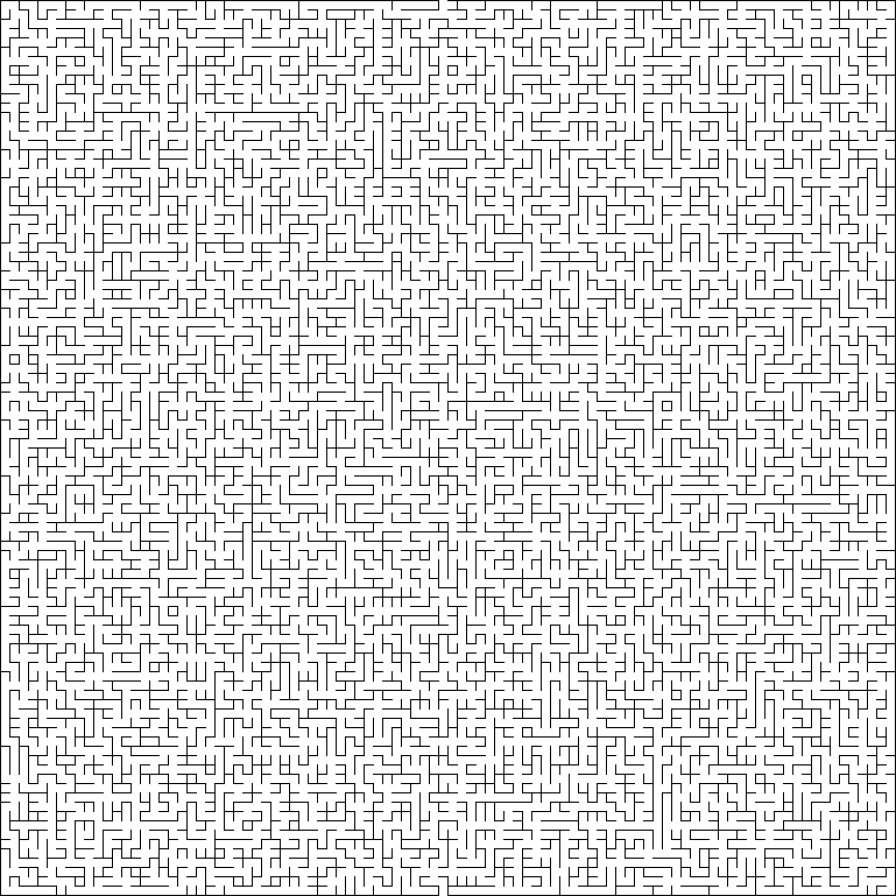
Reproduce this pattern procedurally as a WebGL 2 fragment shader.

```glsl
#version 300 es
precision highp float;
precision highp int;

uniform vec2 u_resolution;
out vec4 outColor;

const int CELLS = 96;     // maze cells along each side
const float PITCH = 8.0;  // cell size, in wall widths

uint hash(ivec2 v) {
    uint h = uint(v.x) * 0x9E37u + uint(v.y) * 0x85EBCAu + 77u;
    h = (h ^ (h >> 16)) * 0x7FEB352Du;
    h = (h ^ (h >> 15)) * 0x846CA68Bu;
    return h ^ (h >> 16);
}

ivec2 direction(uint turn) {
    int i = int(turn & 3u);
    int side = i < 2 ? 1 : -1;
    return (i & 1) == 0 ? ivec2(side, 0) : ivec2(0, side);
}

bool isInterior(ivec2 v) {
    return all(greaterThan(v, ivec2(0))) && all(lessThan(v, ivec2(CELLS)));
}

// Each inner post grows one wall; the lowest post of a closed loop turns away.
ivec2 wallFrom(ivec2 post) {
    if (!isInterior(post)) return ivec2(0);
    uint rank = hash(post);
    ivec2 walker = post;
    for (int i = 0; i < 8; i++) {
        uint h = hash(walker);
        if (h < rank) break;
        walker += direction(h);
        if (walker == post) return direction(rank + 1u + (rank >> 8) % 3u);
        if (!isInterior(walker)) break;
    }
    return direction(rank);
}

bool hasWall(ivec2 post, ivec2 dir) {
    ivec2 next = post + dir;
    // The frame is solid except for an entrance and an exit.
    if (!isInterior(post) && !isInterior(next)) {
        return post.x + next.x != CELLS - 1;
    }
    return wallFrom(post) == dir || wallFrom(next) == -dir;
}

// Share of a pixel footprint lying between two bounds.
float overlap(float center, float halfPixel, float low, float high) {
    float span = min(center + halfPixel, high) - max(center - halfPixel, low);
    return max(span, 0.0) / (2.0 * halfPixel);
}

void main() {
    float side = float(CELLS) * PITCH + 1.0;
    vec2 halfPixel = 0.5 * side / u_resolution;
    vec2 pos = gl_FragCoord.xy / u_resolution * side - 0.5;
    ivec2 post = ivec2(floor(pos / PITCH + 0.5));
    vec2 local = pos - vec2(post) * PITCH;

    // Arms reaching from the nearest post
    float left = hasWall(post, ivec2(-1, 0)) ? -PITCH : -0.5;
    float right = hasWall(post, ivec2(1, 0)) ? PITCH : 0.5;
    float down = hasWall(post, ivec2(0, -1)) ? -PITCH : -0.5;
    float up = hasWall(post, ivec2(0, 1)) ? PITCH : 0.5;

    // Exact area coverage of the two crossing bars
    float coreX = overlap(local.x, halfPixel.x, -0.5, 0.5);
    float coreY = overlap(local.y, halfPixel.y, -0.5, 0.5);
    float barX = overlap(local.x, halfPixel.x, left, right);
    float barY = overlap(local.y, halfPixel.y, down, up);
    float ink = barX * coreY + coreX * barY - coreX * coreY;

    vec3 paper = vec3(1.0);
    vec3 wallColor = vec3(0.0);
    outColor = vec4(mix(paper, wallColor, clamp(ink, 0.0, 1.0)), 1.0);
}
```
